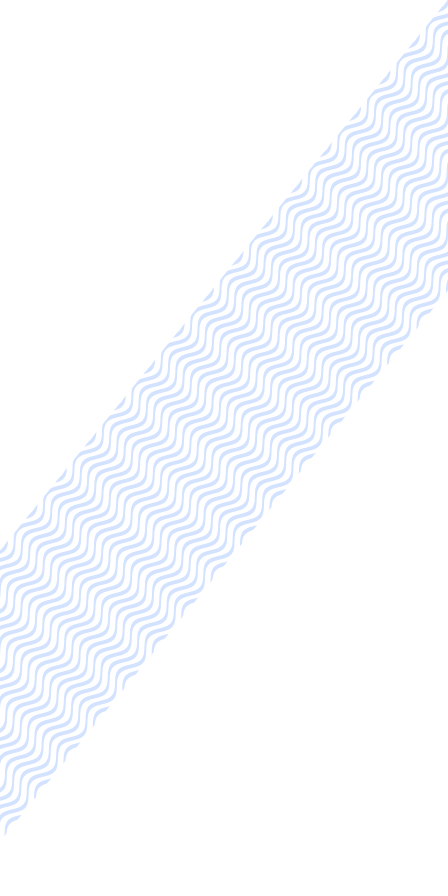
Give the GLSL for this background, as a Shadertoy shader.

```glsl
// Diagonal ribbon of fine pale blue wavy stripes on white.

const float TAU = 6.2831853;

// Antialiased fill of a signed distance, negative inside.
float coverage(float dist, float pixel) {
    return clamp(0.5 - dist / pixel, 0.0, 1.0);
}

// Parallel waves: q.x runs along the ribbon, q.y across it.
float waveStripes(vec2 q, float pixel) {
    float spacing = 0.0209;
    float amplitude = 0.0124;
    float period = 0.1041;

    float phase = TAU * (q.x / period - 0.8375);
    float offset = q.y + 0.0034 - amplitude * cos(phase);
    float toLine = abs(fract(offset / spacing + 0.5) - 0.5) * spacing;

    // Strokes swell on the flatter side of each wave and thin on the steep one.
    float halfWidth = 0.004 - 0.0013 * sin(phase);
    float slope = amplitude * TAU / period * sin(phase);
    return coverage((toLine - halfWidth) / length(vec2(1.0, slope)), pixel);
}

void mainImage(out vec4 fragColor, in vec2 fragCoord) {
    vec2 p = fragCoord / iResolution.x;
    float pixel = 1.0 / iResolution.x;

    // Ribbon frame, with its centre line at q.y = 0.
    vec2 along = normalize(vec2(0.631, 0.776));
    vec2 across = vec2(along.y, -along.x);
    vec2 q = vec2(dot(p, along), dot(p, across) + 0.2818);

    float ribbon = coverage(abs(q.y) - 0.2047, pixel);
    float ink = ribbon * waveStripes(q, pixel);

    vec3 white = vec3(1.0);
    vec3 paleBlue = vec3(0.825, 0.885, 1.0);
    fragColor = vec4(mix(white, paleBlue, ink), 1.0);
}
```
